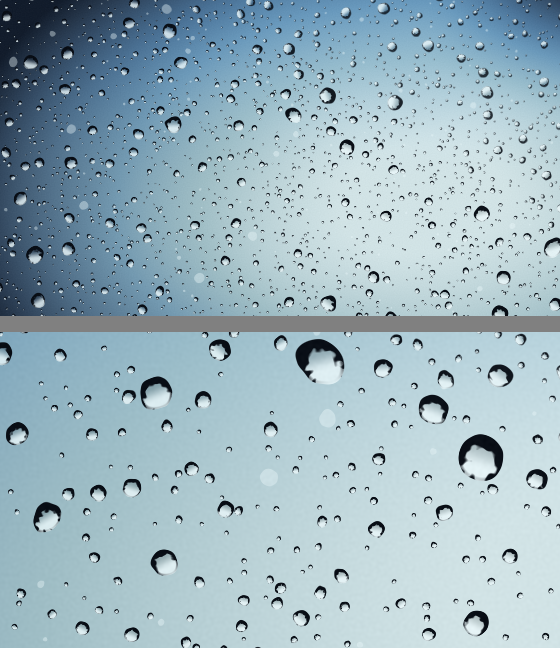
Top: the whole. Bottom: its middle third, enlarged.
A Shadertoy shader for this texture:

```glsl
// Rain drops on a window in front of a pale sky that darkens to blue at the top left.
// The sky is a tone ramp over a soft vignette; the drops sit in five jittered grids,
// each with a wobbly outline, a dark refracted cap and a bright lower belly.

const vec3 skyTones[6] = vec3[6](
    vec3(0.07, 0.11, 0.17), vec3(0.19, 0.27, 0.36), vec3(0.32, 0.44, 0.54),
    vec3(0.45, 0.60, 0.69), vec3(0.62, 0.74, 0.77), vec3(0.82, 0.89, 0.90));

vec3 hash3(vec3 p) {
    p = fract(p * vec3(0.1031, 0.1030, 0.0973));
    p += dot(p, p.yxz + 33.33);
    return fract((p.xxy + p.yxx) * p.zyx);
}

float cornerSlope(vec2 corner, vec2 offset) {
    return dot(hash3(vec3(corner, 7.0)).xy * 2.0 - 1.0, offset);
}

float gradientNoise(vec2 p) {
    vec2 i = floor(p), f = fract(p);
    vec2 u = f * f * (3.0 - 2.0 * f), e = vec2(0.0, 1.0);
    return mix(mix(cornerSlope(i, f), cornerSlope(i + e.yx, f - e.yx), u.x),
               mix(cornerSlope(i + e, f - e), cornerSlope(i + 1.0, f - 1.0), u.x), u.y);
}

mat2 rotation(float a) {
    return mat2(cos(a), sin(a), -sin(a), cos(a));
}

vec3 skyColor(vec2 uv) {
    vec2 d = uv - vec2(0.76, 0.36);
    float tone = 5.15 - 7.0 * d.x * d.x - 5.4 * d.y * d.y;
    tone -= 1.7 * smoothstep(0.75, 1.05, uv.x) * smoothstep(0.6, 1.05, uv.y);
    tone = clamp(tone + 0.15 * gradientNoise(uv * vec2(5.0, 3.0)), 0.0, 4.999);
    int i = int(tone);
    vec3 color = mix(skyTones[i], skyTones[i + 1], fract(tone));
    // Bluer towards the top
    return color + vec3(-0.04, 0.0, 0.05) * smoothstep(0.4, 1.0, uv.y) * smoothstep(0.5, 2.5, tone);
}

// Centre and radius of the drop in the cell around p; radius 0 if the cell is empty
vec3 dropAt(vec2 p, float layer) {
    float cell = 0.165 * pow(0.62, layer);
    vec2 q = p / cell + 0.37 * layer;
    float columnShift = hash3(vec3(floor(q.x), layer, 3.0)).x;
    q.y += columnShift;
    vec2 id = floor(q);
    vec3 h = hash3(vec3(id + 11.0, layer * 5.0 + 1.0));
    float radius = mix(0.085, 0.16, h.z * sqrt(h.z));
    vec2 center = id + 0.5 + (h.xy - 0.5) * (1.0 - 2.8 * radius);
    center.y -= columnShift;
    float present = step(hash3(vec3(id + 31.0, layer + 60.0)).x, 0.8 - 0.1 * layer);
    return vec3((center - 0.37 * layer) * cell, radius * cell * present);
}

// A small drop is swallowed when it touches one of a larger layer
bool isSwallowed(vec3 drop, float layer) {
    for (float larger = 0.0; larger < layer; larger++) {
        vec3 other = dropAt(drop.xy, larger);
        if (other.z > 0.0 && distance(other.xy, drop.xy) < 1.15 * (other.z + drop.z)) return true;
    }
    return false;
}

vec3 paintDrop(vec3 color, vec2 p, vec3 drop, vec2 dropUv, float pixel) {
    vec3 h = hash3(vec3(drop.xy * 917.0, 5.0));
    vec3 g = hash3(vec3(drop.xy * 733.0, 9.0));
    float farSide = smoothstep(1.1, 1.6, dropUv.x + dropUv.y);
    float soft = (0.6 * pixel + 0.0009 * farSide) / drop.z;

    // Egg-shaped, slightly tilted outline
    vec2 v = (p - drop.xy) / drop.z;
    vec2 e = rotation((h.x - 0.5) * 1.8) * v;
    e *= vec2(1.0 + 0.16 * e.y * (h.y - 0.2), mix(1.08, 0.8, h.z * h.z));
    float edge = length(e) - 1.0 + 0.2 * gradientNoise(v * 1.1 + h.xy * 40.0);
    float cover = smoothstep(soft, -soft, edge);

    // Ragged dark cap and thin rim, turned downwards in the far upper right
    float turn = -2.5 * farSide + (g.x - 0.5) * 1.3;
    float along = dot(v, vec2(-sin(turn), cos(turn)));
    float ragged = 0.45 * gradientNoise(v * 3.0 + g.xy * 50.0);
    float depth = edge + 0.3 + (g.y - 0.5) * 0.2 + 0.42 * along + ragged;
    float cap = smoothstep(-0.06 - soft, 0.06 + soft, depth);
    cap = max(cap, 0.75 * smoothstep(-0.2, -0.04, edge) * smoothstep(-1.2, -0.3, along));

    // Bright belly
    vec3 sky = skyColor(dropUv);
    vec3 pale = mix(sky, vec3(0.92, 0.97, 0.98), 0.8);
    vec3 belly = mix(sky * 0.85, pale, smoothstep(0.5, -0.5, along));
    vec3 inside = mix(belly, vec3(0.03, 0.05, 0.08), cap * mix(1.0, 0.78, farSide));

    // A few flat drops without a cap
    if (g.z < 0.04) inside = mix(sky, pale, 0.5);
    return mix(color, inside, cover);
}

void mainImage(out vec4 fragColor, in vec2 fragCoord) {
    vec2 uv = fragCoord / iResolution.xy;
    vec2 aspect = vec2(iResolution.x / iResolution.y, 1.0);
    vec2 p = uv * aspect;
    vec3 color = skyColor(uv);

    // Small drops first, large ones on top
    for (float layer = 4.0; layer >= 0.0; layer--) {
        vec3 drop = dropAt(p, layer);
        if (drop.z > 0.0 && !isSwallowed(drop, layer))
            color = paintDrop(color, p, drop, drop.xy / aspect, 1.0 / iResolution.y);
    }

    // Faint film grain
    color += 0.02 * gradientNoise(p * 240.0);
    fragColor = vec4(clamp(color, 0.0, 1.0), 1.0);
}
```
